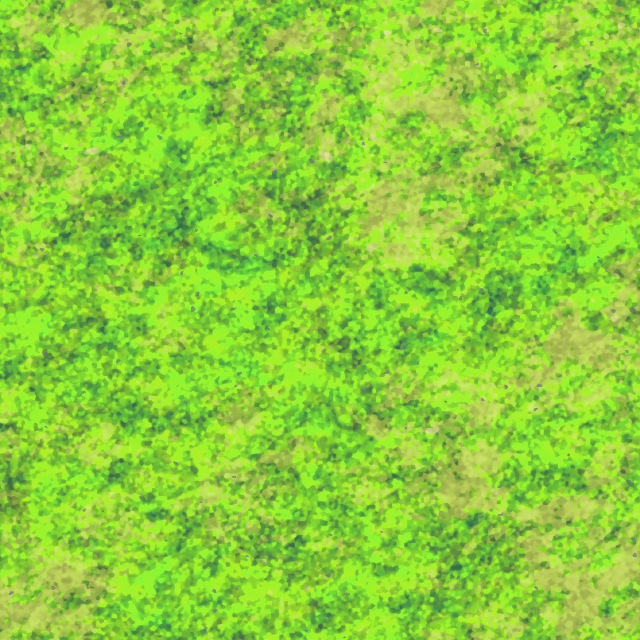
This texture is drawn by a three.js fragment shader. Its source:

```glsl
// Sunlit meadow seen from above: tufted grass with dry patches, stones and flecks.
// Layers of soft cellular noise, from broad clumps to single blades, give a tone
// that picks a green; a second sum of layers marks where the turf is dry.

varying vec2 vUv;

// Grass greens from shaded to sunlit, then the dry turf and the scattered bits
const vec3 DEEP_SHADE  = vec3(0.27, 0.42, 0.27);
const vec3 DARK_GREEN  = vec3(0.36, 0.56, 0.25);
const vec3 LEAF_GREEN  = vec3(0.44, 0.71, 0.20);
const vec3 FRESH_GREEN = vec3(0.52, 0.83, 0.18);
const vec3 SUN_GREEN   = vec3(0.63, 0.95, 0.16);
const vec3 DRY_DULL    = vec3(0.64, 0.75, 0.34);
const vec3 DRY_STRAW   = vec3(0.70, 0.85, 0.31);
const vec3 BARE_EARTH  = vec3(0.73, 0.75, 0.36);
const vec3 STONE       = vec3(0.84, 0.84, 0.56);
const vec3 FLECK       = vec3(0.42, 0.45, 0.50);

// Cells across the canvas for each layer
const float PATCH_CELLS = 7.0;
const float CLUMP_CELLS = 22.0;
const float TUFT_CELLS  = 62.0;
const float BLADE_CELLS = 165.0;
const float STONE_CELLS = 11.0;
const float FLECK_CELLS = 34.0;

const float SLANT        = 0.35;  // angle of the clumps, in radians
const float FLATTEN      = 1.45;  // how much wider than tall the clumps are
const float CELL_FALLOFF = 6.0;   // crispness of the soft cells
const float CELL_SPREAD  = 0.22;  // standard deviation of the soft cells
const float DRY_LEVEL    = 0.80;  // raise for less dry turf

vec3 hash3(vec2 p) {
  vec3 h = fract(vec3(p.xyx) * vec3(0.1031, 0.1030, 0.0973));
  h += dot(h, h.yxz + 33.33);
  return fract((h.xxy + h.yzz) * h.zyx);
}

// Cellular noise with blended cells: two independent values, about unit variance
vec2 softCells(vec2 p) {
  vec2 cell = floor(p);
  vec2 sum = vec2(0.0);
  float total = 0.0;
  for (int y = -1; y <= 1; y++) {
    for (int x = -1; x <= 1; x++) {
      vec2 id = cell + vec2(float(x), float(y));
      vec3 rnd = hash3(id + 17.0);
      vec2 toSeed = id + rnd.xy - p;
      float weight = exp(-CELL_FALLOFF * dot(toSeed, toSeed));
      sum += weight * vec2(rnd.z, hash3(id + 91.0).x);
      total += weight;
    }
  }
  return (sum / total - 0.5) / CELL_SPREAD;
}

// Sparse lumpy spots, at most one per cell; radius in cell units
float spots(vec2 p, float chance, float radius) {
  vec2 id = floor(p);
  vec3 rnd = hash3(id + 53.0);
  vec3 shape = hash3(id + 131.0);
  vec2 d = fract(p) - mix(vec2(0.3), vec2(0.7), rnd.xy);
  d.y *= 1.3;
  float angle = atan(d.y, d.x + 1e-5);
  float lump = 1.0 + 0.20 * sin(2.0 * angle + 6.3 * shape.x)
                   + 0.12 * sin(3.0 * angle + 6.3 * shape.y);
  float size = radius * mix(0.45, 1.0, shape.z) * lump;
  return step(rnd.z, chance) * (1.0 - smoothstep(0.65 * size, 1.15 * size, length(d)));
}

// Green ramp; the tone is in standard deviations from the mean
vec3 grassColor(float tone) {
  vec3 color = mix(DEEP_SHADE, DARK_GREEN, smoothstep(-2.9, -1.9, tone));
  color = mix(color, LEAF_GREEN, smoothstep(-1.9, -0.9, tone));
  color = mix(color, FRESH_GREEN, smoothstep(-0.9, 0.1, tone));
  return mix(color, SUN_GREEN, smoothstep(0.1, 1.0, tone));
}

void main() {
  // Bend the ground a little, then lay the clumps along the slant
  vec2 ground = vUv + 0.006 * sin(vUv.yx * vec2(31.0, 27.0) + 2.0 * sin(vUv * 13.0));
  float c = cos(SLANT), s = sin(SLANT);
  vec2 slanted = vec2(c * ground.x + s * ground.y,
                      FLATTEN * (c * ground.y - s * ground.x)) + 3.0;

  vec2 region = softCells((ground + 5.0) * PATCH_CELLS);
  vec2 clump  = softCells(slanted * CLUMP_CELLS);
  vec2 tuft   = softCells(slanted * TUFT_CELLS);
  vec2 blade  = softCells((vUv + 2.0) * BLADE_CELLS);

  // Grass, with a drift between cool and yellow greens
  float tone = 0.22 * region.x + 0.46 * clump.x + 0.56 * tuft.x + 0.64 * blade.x;
  vec3 color = grassColor(tone);
  float warmth = 0.5 * region.y + 0.6 * clump.y + 0.6 * tuft.y;
  color += warmth * vec3(0.035, -0.005, -0.015);

  // Dry turf, baring earth in the middle of the largest patches
  float dryness = 0.68 * region.y + 0.42 * clump.y + 0.40 * tuft.y + 0.45 * blade.y;
  float dry = smoothstep(DRY_LEVEL - 0.5, DRY_LEVEL + 0.5, dryness);
  vec3 turf = mix(DRY_DULL, DRY_STRAW, smoothstep(-1.2, 0.4, tone));
  float bare = smoothstep(0.9, 1.9, 0.8 * region.y + 0.5 * clump.y);
  turf = mix(turf, BARE_EARTH, 0.5 * bare) + 0.03 * tone;
  color = mix(color, turf, dry);

  // Stones lie mostly on dry ground; dark flecks anywhere
  float stone = spots((ground + 1.0) * STONE_CELLS, 0.4, 0.12);
  stone *= smoothstep(-0.2, 0.8, region.y);
  color = mix(color, STONE + 0.03 * blade.x, 0.85 * stone);
  float fleck = spots((ground + 4.0) * FLECK_CELLS, 0.10, 0.16);
  color = mix(color, FLECK, 0.7 * fleck);

  gl_FragColor = vec4(clamp(color, 0.0, 1.0), 1.0);
}
```
